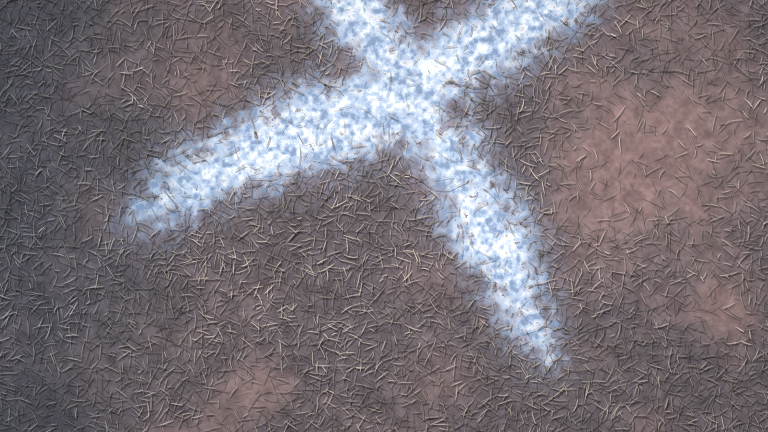
Write a Shadertoy shader that draws this texture.

```glsl
// Two crossing strokes of powdered chalk on reddish soil under dry, matted grass.
// Tapered segments frayed by noise shape the chalk; layered grids of
// thin blades, fanned around hashed tufts, build the straw and its shadows.

vec3 hash3(vec2 p) {
    vec3 q = fract(p.xyx * vec3(.1031, .1030, .0973));
    q += dot(q, q.yxz + 33.33);
    return fract((q.xxy + q.yzz) * q.zyx);
}

float noise(vec2 p) {
    vec2 i = floor(p), f = fract(p);
    f = f * f * (3. - 2. * f);
    return mix(mix(hash3(i).x, hash3(i + vec2(1, 0)).x, f.x),
               mix(hash3(i + vec2(0, 1)).x, hash3(i + 1.).x, f.x), f.y);
}

float fbm(vec2 p) {
    float sum = 0., amp = .5;
    for (int i = 0; i < 5; i++) {
        sum += amp * noise(p);
        p = mat2(1.6, 1.2, -1.2, 1.6) * p + 7.3;
        amp *= .5;
    }
    return sum;
}

// Segment whose radius runs from ra to rb
float stroke(vec2 p, vec2 a, vec2 b, float ra, float rb) {
    vec2 ab = b - a;
    float h = clamp(dot(p - a, ab) / dot(ab, ab), 0., 1.);
    return length(p - a - ab * h) - mix(ra, rb, h);
}

float chalkDistance(vec2 p) {
    float d = stroke(p, vec2(.33, .50), vec2(.48, .605), .042, .078);
    d = min(d, stroke(p, vec2(.48, .605), vec2(.90, .77), .078, .10));
    d = min(d, stroke(p, vec2(.90, .77), vec2(1.09, .885), .10, .09));
    d = min(d, stroke(p, vec2(1.09, .885), vec2(1.32, 1.02), .09, .065));
    d = min(d, stroke(p, vec2(.79, 1.03), vec2(.93, .82), .075, .08));
    d = min(d, stroke(p, vec2(.93, .82), vec2(1.04, .62), .08, .07));
    d = min(d, stroke(p, vec2(1.04, .62), vec2(1.14, .44), .07, .085));
    return min(d, stroke(p, vec2(1.14, .44), vec2(1.275, .17), .08, .012));
}

float patchAt(vec2 p, vec2 center, vec2 size) {
    vec2 q = (p - center) / size;
    return exp(-dot(q, q));
}

// Coverage of a slightly bent, pointed blade centred on the origin
float blade(vec2 p, vec2 dir, float halfLen, float width, float bend, float px) {
    float u = dot(p, dir) / halfLen;
    float v = dot(p, vec2(-dir.y, dir.x)) - bend * u * u;
    float w = width * (1. - .6 * u * u);
    float across = 1. - smoothstep(w - .6 * px, w + .6 * px, abs(v));
    return across * (1. - smoothstep(.8, 1., abs(u))) * min(1., 2.2 * w / px);
}

void mainImage(out vec4 fragColor, in vec2 fragCoord) {
    vec2 p = fragCoord / iResolution.y;
    float px = 1. / iResolution.y;
    float coarse = fbm(p * 6.), fine = fbm(p * 42.), grit = fbm(p * 110. + 20.);

    // Bare soil
    float bare = patchAt(p, vec2(1.50, .69), vec2(.24, .25))
               + .6 * patchAt(p, vec2(1.36, .48), vec2(.14, .14))
               + .8 * patchAt(p, vec2(1.68, .22), vec2(.10, .13))
               + .9 * patchAt(p, vec2(.63, .10), vec2(.11, .09))
               + .6 * patchAt(p, vec2(1.04, .12), vec2(.12, .08))
               + .5 * patchAt(p, vec2(.38, .84), vec2(.17, .13))
               + .4 * patchAt(p, vec2(.30, .20), vec2(.13, .10))
               - .5 * patchAt(p, vec2(1.17, .75), vec2(.09, .12));
    bare = clamp(bare + 1.8 * (coarse - .47), 0., 1.);
    vec3 color = mix(vec3(.35, .325, .345), vec3(.50, .415, .41), bare);
    color *= .66 + .42 * fine + .30 * grit;

    // Chalk: frayed body, blue hollows, small crumbs and a wide dusting
    float d = chalkDistance(p) + .07 * (coarse - .48) + .12 * (fine - .48);
    float body = 1. - smoothstep(-.05, .022, d + .09 * (grit - .48));
    float dust = 1. - smoothstep(-.02, .085, d);
    color = mix(color, vec3(.53, .56, .65), dust * clamp(2.2 * grit - .45, 0., .8));
    float crumbs = .3 * fine + .45 * grit + .25 * noise(p * 75. + 9.);
    vec3 powder = mix(vec3(.50, .60, .73), vec3(.70, .79, .89), smoothstep(.30, .48, crumbs));
    powder = mix(powder, vec3(.91, .95, .97), smoothstep(.46, .62, crumbs));
    color = mix(color, powder, body * .95);

    // Grass blades, dim below and pale on top
    float cover = clamp(.92 - .75 * bare, .10, .9) * (1. - .9 * body) * (1. - .25 * dust);
    float tuftLight = .55 + .9 * fbm(p * 13. + 40.);
    for (int layer = 0; layer < 9; layer++) {
        float k = float(layer), cell = .044 - .0022 * k;
        vec2 shift = vec2(.37, .61) * k, base = floor(p / cell + shift);
        for (int n = 0; n < 9; n++) {
            vec2 id = base + vec2(n % 3 - 1, n / 3 - 1);
            vec3 r = hash3(id + 57. * k), s = hash3(id + 91. * k + 13.);
            vec2 root = (id + .2 + .6 * r.xy - shift) * cell;
            vec2 tuft = floor(root / .21);
            vec2 away = root - (tuft + .2 + .6 * hash3(tuft + 5.).xy) * .21;
            float angle = atan(away.y, away.x + 1e-5) + 3. * (s.x - .5);
            vec2 dir = vec2(cos(angle), sin(angle));
            float len = cell * mix(.25, .78, s.y), width = mix(.0006, .0015, s.z * s.z);
            float bend = cell * .2 * (r.x - .5);
            float present = smoothstep(r.z - .06, r.z + .06, cover);
            float shade = blade(p - root - vec2(.002, -.004), dir, len, width * 2., bend, px);
            float lit = blade(p - root, dir, len, width, bend, px);
            color *= 1. - .24 * shade * present;
            vec3 straw = mix(vec3(.38, .36, .37), vec3(.77, .72, .66), s.z * (.5 + .06 * k));
            color = mix(color, straw * tuftLight, .75 * lit * present);
        }
    }

    // Cool, dim left side and gently darkened corners
    color *= mix(vec3(.78, .84, .90), vec3(1.03, 1.01, 1.01), smoothstep(0., .6, p.x));
    vec2 edge = (p - vec2(.95, .52)) / vec2(1.1, .75);
    color *= 1.08 - .14 * dot(edge, edge);
    fragColor = vec4(clamp(color + .045, 0., 1.), 1.);
}
```
